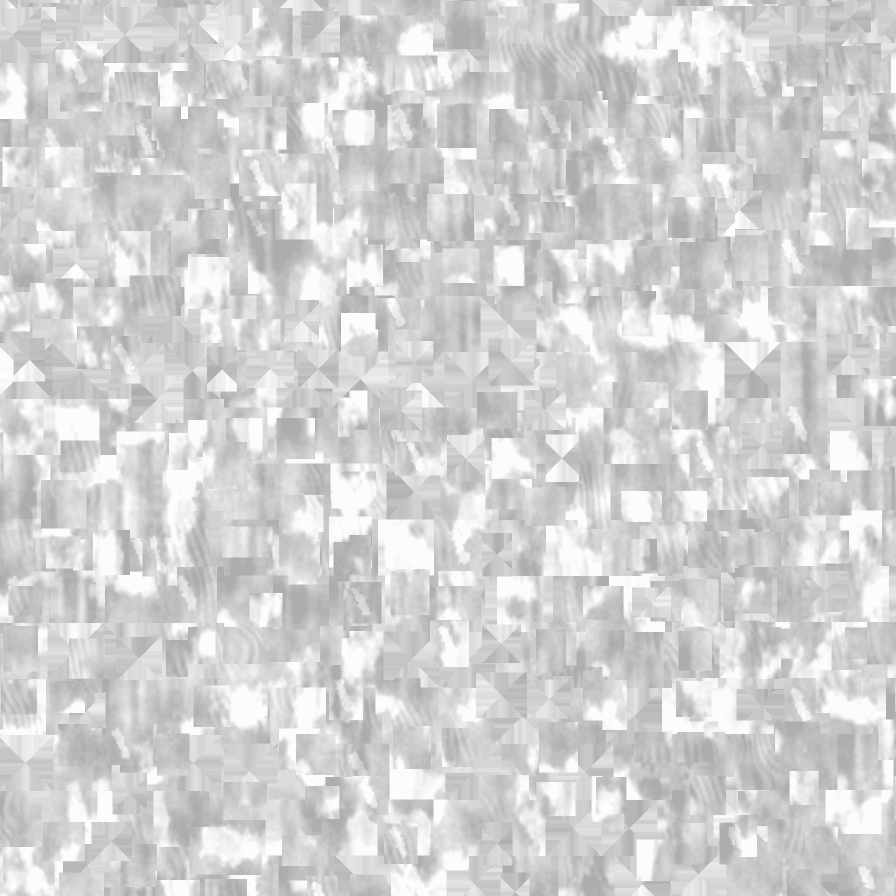
Write a WebGL 1 fragment shader that draws this texture.

```glsl
precision highp float;
uniform vec2 u_resolution;

#define TILES 16.0
#define LAYERS 3
#define COVERAGE 0.42
#define BASE_TONE 0.785
#define CLOUD_DEPTH 0.34
#define STREAK_DEPTH 0.15
#define HIGHLIGHT 0.21
#define WEDGE_CHANCE 0.09
#define DARKEST 0.68

float hash(vec2 p) {
  return fract(sin(dot(p, vec2(127.1, 311.7))) * 43758.5453);
}

float noise(vec2 p) {
  vec2 i = floor(p), f = fract(p);
  f = f * f * (3.0 - 2.0 * f);
  return mix(mix(hash(i), hash(i + vec2(1.0, 0.0)), f.x),
             mix(hash(i + vec2(0.0, 1.0)), hash(i + 1.0), f.x), f.y);
}

float fbm(vec2 p) {
  float sum = 0.0, gain = 0.52;
  for (int i = 0; i < 4; i++) {
    sum += gain * noise(p);
    p = mat2(1.6, 1.2, -1.2, 1.6) * p + 7.3;
    gain *= 0.52;
  }
  return sum / 1.004;
}

float segmentDistance(vec2 p, vec2 a, vec2 b) {
  vec2 d = b - a;
  return length(p - a - d * clamp(dot(p - a, d) / dot(d, d), 0.0, 1.0));
}

// Soft clouds, vertical streaks, combed strokes and white patches
float paint(vec2 p) {
  float cloud = fbm(p * vec2(34.0, 25.0));
  float streak = noise(vec2(p.x * 120.0, p.y * 9.0)) - 0.5;
  float streakMask = smoothstep(0.3, 0.75, noise(p * vec2(14.0, 7.0) + 31.0));
  float light = fbm(p * vec2(25.0, 19.0) + 63.0);
  float bend = 5.0 * noise(p * 22.0 + 11.0);
  float comb = sin(p.x * 640.0 + p.y * 170.0 + bend * 3.0);
  float combMask = smoothstep(0.6, 0.85, noise(p * 20.0 + 47.0));
  float tone = BASE_TONE + CLOUD_DEPTH * (cloud - 0.5);
  tone += STREAK_DEPTH * streak * (0.35 + streakMask);
  tone += 0.03 * comb * combMask;
  tone += 0.035 * (noise(p * vec2(330.0, 240.0)) - 0.5);
  return tone + HIGHLIGHT * smoothstep(0.52, 0.69, light);
}

// Four triangles, each striped toward its own side of the tile
float wedges(vec2 f, vec2 id) {
  bool sideways = abs(f.x) > abs(f.y);
  float across = sideways ? f.y : f.x;
  float side = sideways ? sign(f.x) : 3.0 * sign(f.y);
  vec2 seed = id + side * 5.3;
  float fine = hash(vec2(floor(across * 14.0), hash(seed) * 91.0));
  float broad = noise(vec2(across * 5.0 + 9.0, hash(seed) * 57.0));
  float tone = 0.80 + 0.11 * (hash(seed + 2.7) - 0.5);
  tone += 0.07 * (fine - 0.5) + 0.13 * (broad - 0.5);
  return tone + 0.10 * step(0.86, hash(seed + 8.1));
}

float patchwork(vec2 uv) {
  vec2 local = vec2(0.0), tileId = vec2(0.0);
  float tileScale = TILES;

  // The topmost layer that covers this spot supplies the tile
  for (int i = 0; i < LAYERS; i++) {
    float layer = float(i);
    float scale = TILES + 1.3 * layer;
    vec2 p = uv * scale + layer * vec2(0.37, 0.61);
    p.y += 0.35 * hash(vec2(floor(p.x / 4.0), layer + 4.0));
    p.x += 0.5 * hash(vec2(floor(p.y), layer + 9.0));
    vec2 id = floor(p) + layer * 40.0;
    vec2 f = fract(p) - 0.5;
    vec2 extent = 0.5 - 0.2 * vec2(hash(id + 0.3), hash(id + 0.7));
    bool inside = all(lessThan(abs(f), extent));
    if (i == 0 || (inside && hash(id + 1.9) < COVERAGE)) {
      local = f;
      tileId = id;
      tileScale = scale;
    }
  }

  // Wedge tiles gather along the top, one row and one column
  vec2 centre = uv - local / tileScale;
  float row = (1.0 - smoothstep(0.025, 0.04, abs(centre.y - 0.57)))
            * (1.0 - step(0.64, centre.x));
  float column = (1.0 - smoothstep(0.025, 0.04, abs(centre.x - 0.55)))
               * (1.0 - step(0.34, centre.y));
  float chance = WEDGE_CHANCE + 0.5 * smoothstep(0.92, 0.98, centre.y)
               + 0.65 * row + 0.55 * column;
  if (hash(tileId + 3.3) < chance) return wedges(local, tileId);

  // Margins stretch the edge of the painted area outward
  vec2 margin = vec2(0.14, 0.09) * vec2(hash(tileId + 5.1), hash(tileId + 6.2));
  vec2 q = clamp(local, margin - 0.5, 0.5 - margin);
  vec2 jump = vec2(hash(tileId + 7.4), hash(tileId + 8.6)) * 3.0;
  jump *= step(0.35, hash(tileId + 2.2));
  float tone = paint(centre + q / tileScale + jump);
  tone += 0.045 * (hash(tileId + 4.5) - 0.5);

  // Slanted white dash
  float dash = segmentDistance(q, vec2(-0.13, 0.25), vec2(0.06, -0.18));
  dash += 0.08 * (noise(q * 18.0 + tileId) - 0.5);
  float dashed = step(0.87, hash(tileId + 9.7));
  return tone + 0.14 * dashed * (1.0 - smoothstep(0.05, 0.12, dash));
}

void main() {
  // Four samples per pixel smooth the tile edges
  float tone = 0.0;
  for (int i = 0; i < 4; i++) {
    vec2 offset = vec2(mod(float(i), 2.0), floor(float(i) / 2.0)) * 0.5 - 0.25;
    vec2 uv = (gl_FragCoord.xy + offset) / u_resolution;
    tone += 0.25 * clamp(patchwork(uv), DARKEST, 0.99);
  }
  gl_FragColor = vec4(vec3(tone), 1.0);
}
```
